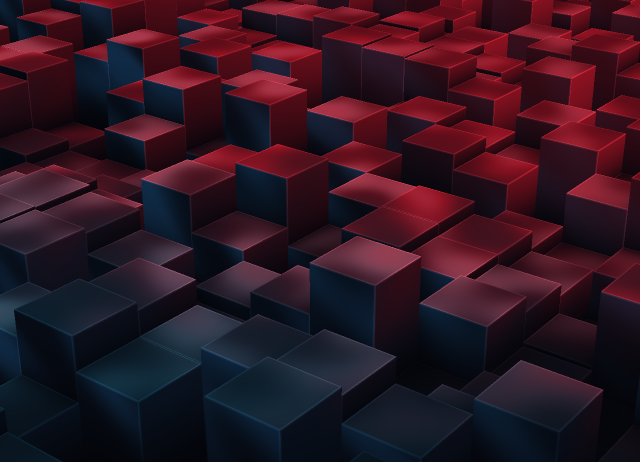
A Shadertoy shader for this background:

```glsl
// Field of glossy square blocks at random heights, lit red from the upper right and teal from the lower left.
#define FOCAL 2.6
#define DISTANCE 18.0
#define YAW 0.66
#define PITCH 0.435
#define MAX_HEIGHT 2.1
#define EDGE_WIDTH 0.028
#define RED vec3(0.56, 0.055, 0.095)
#define TEAL vec3(0.05, 0.16, 0.21)
#define BLUE vec3(0.05, 0.165, 0.26)
#define SHEEN vec3(0.03, 0.15, 0.16)
#define SHADOW vec3(0.014, 0.016, 0.036)
#define SAMPLES 2

float hash(vec2 p) {
    vec3 q = fract(p.xyx * 0.1031);
    q += dot(q, q.yzx + 33.33);
    return fract((q.x + q.y) * q.z);
}

float gradientDot(vec2 corner, vec2 offset) {
    float angle = 6.2832 * hash(corner + 71.0);
    return dot(vec2(cos(angle), sin(angle)), offset);
}

float gradientNoise(vec2 p) {
    vec2 i = floor(p), f = p - i, u = f * f * f * (f * (f * 6.0 - 15.0) + 10.0);
    vec2 e = vec2(1, 0);
    return mix(mix(gradientDot(i, f), gradientDot(i + e, f - e), u.x),
               mix(gradientDot(i + e.yx, f - e.yx), gradientDot(i + 1.0, f - 1.0), u.x), u.y);
}

float blockHeight(vec2 cell) {
    return MAX_HEIGHT * pow(hash(cell + 19.0), 1.15);
}

// Darkening cast on a top face by a taller neighbour
float wallShade(vec2 cell, vec2 side, float h, float dist) {
    float rise = clamp(blockHeight(cell + side) - h, 0.0, 1.0);
    return 1.0 - 0.8 * rise * exp(-2.8 * dist);
}

vec3 shade(vec3 p, vec3 n, vec2 cell, float h, vec2 uv) {
    vec2 local = p.xy - cell;
    float cloud = gradientNoise(p.xy * 0.8 + p.z * vec2(0.7, -0.6));
    float patches = smoothstep(-0.35, 0.4, cloud);
    float warm = smoothstep(0.17, 0.8, uv.y * 0.85 + uv.x * 0.3 + 0.2 * cloud);
    float far = smoothstep(1.0, 1.7, uv.x + uv.y);
    float open = mix(smoothstep(-0.25, 1.35, p.z), 1.0, 0.6 * far);
    vec3 col;
    float edge;

    if (n.z > 0.5) {
        // Top faces
        float gloss = smoothstep(-0.1, 0.45, cloud + 0.5 * (hash(cell + 5.0) - 0.5));
        col = mix(TEAL, RED, warm) * mix(0.65, 1.1, patches);
        col += SHEEN * gloss * (1.0 - 0.5 * far) * smoothstep(0.0, 0.4, uv.y);
        col *= wallShade(cell, vec2(-1, 0), h, local.x) * wallShade(cell, vec2(0, 1), h, 1.0 - local.y);
        col *= wallShade(cell, vec2(1, 0), h, 1.0 - local.x) * wallShade(cell, vec2(0, -1), h, local.y);
        edge = min(min(local.x, 1.0 - local.x), min(local.y, 1.0 - local.y));
    } else {
        // Side faces: cool on the left, warm on the right
        bool leftFace = abs(n.y) > 0.5;
        vec3 cool = mix(BLUE * mix(0.2, 1.0, patches), RED * 0.45, 0.8 * far);
        vec3 hot = mix(BLUE * 0.38, RED * mix(0.42, 1.0, far), warm);
        col = leftFace ? cool : hot;
        float foot = max(p.z - blockHeight(cell + n.xy), 0.0);
        col *= 1.0 - 0.75 * exp(-2.2 * foot);
        col *= mix(0.65, 1.0, exp(-0.8 * (h - p.z)));
        edge = min(h - p.z, leftFace ? 1.0 - local.x : local.y);
    }

    // Thin bevel glint, then depth and lower-border darkening
    float rim = 1.0 - smoothstep(0.2 * EDGE_WIDTH, EDGE_WIDTH, edge);
    col += rim * (0.3 * col + mix(vec3(0.01, 0.04, 0.05), vec3(0.11, 0.045, 0.05), warm));
    col *= mix(0.5, 1.0, smoothstep(-0.05, 0.4, uv.y + 0.15 * (1.0 - uv.x)));
    return SHADOW + col * open;
}

vec3 render(vec2 fragCoord) {
    // Camera looking down across the grid
    vec2 screen = (fragCoord - 0.5 * iResolution.xy) / iResolution.y;
    vec2 across = vec2(cos(YAW), sin(YAW)), ahead = vec2(-across.y, across.x);
    vec3 forward = vec3(ahead * cos(PITCH), -sin(PITCH));
    vec3 up = vec3(ahead * sin(PITCH), cos(PITCH));
    vec3 origin = vec3(0.3, 0.4, 1.0) - DISTANCE * forward;
    vec3 ray = forward * FOCAL + vec3(across, 0.0) * screen.x + up * screen.y;

    // Walk the grid cell by cell until a block is struck
    float t = (MAX_HEIGHT - origin.z) / ray.z, h = 0.0;
    vec2 cell = floor(origin.xy + ray.xy * t), dir = sign(ray.xy);
    vec2 next = (cell + max(dir, 0.0) - origin.xy) / ray.xy, stride = abs(1.0 / ray.xy);
    vec3 n = vec3(0, 0, 1);
    for (int i = 0; i < 40; i++) {
        h = blockHeight(cell);
        if (origin.z + ray.z * t < h) break;
        float topHit = (h - origin.z) / ray.z, leave = min(next.x, next.y);
        if (topHit < leave) {
            t = topHit;
            n = vec3(0, 0, 1);
            break;
        }
        vec2 axis = next.x < next.y ? vec2(1, 0) : vec2(0, 1);
        n = vec3(-axis * dir, 0.0);
        t = leave;
        cell += axis * dir;
        next += axis * stride;
    }
    return shade(origin + ray * t, n, cell, h, fragCoord / iResolution.xy);
}

void mainImage(out vec4 fragColor, in vec2 fragCoord) {
    vec3 sum = vec3(0);
    for (int i = 0; i < SAMPLES * SAMPLES; i++) {
        vec2 offset = (vec2(i % SAMPLES, i / SAMPLES) + 0.5) / float(SAMPLES) - 0.5;
        sum += render(fragCoord + offset);
    }
    fragColor = vec4(sum / float(SAMPLES * SAMPLES), 1.0);
}
```
